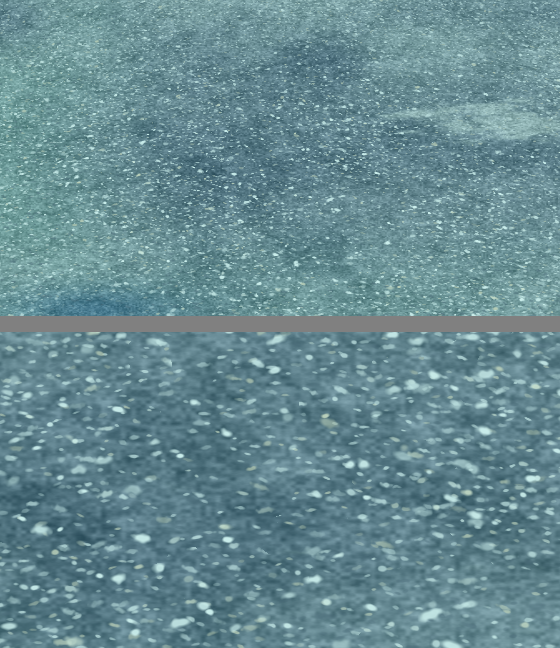
Top, the full canvas; bottom, a detail of the centre.
This texture is drawn by a Shadertoy shader. Its source:

```glsl
const vec3 SHADOW = vec3(0.295, 0.43, 0.485);
const vec3 SLATE = vec3(0.405, 0.545, 0.575);
const vec3 TEAL = vec3(0.42, 0.615, 0.595);
const vec3 HAZE = vec3(0.495, 0.645, 0.65);
const vec3 DEEP_BLUE = vec3(0.25, 0.45, 0.54);
const vec3 SHEEN = vec3(0.59, 0.73, 0.725);
const vec3 PALE_CHIP = vec3(0.80, 0.94, 0.93);
const vec3 WARM_CHIP = vec3(0.74, 0.82, 0.72);
const float RECEDE = 0.40;        // shrinking of grains toward the top
const float CHIP_CHANCE = 0.42;
const float SPECK_CHANCE = 0.62;
const float PIT_CHANCE = 0.50;
const float MOTTLE_CONTRAST = 0.16;
const float STREAK_CONTRAST = 0.20;
const float GRIT_CONTRAST = 0.14;

float hash(vec2 p) {
    vec3 q = fract(vec3(p.xyx) * 0.1031);
    q += dot(q, q.yzx + 33.33);
    return fract((q.x + q.y) * q.z);
}

float noise(vec2 p) {
    vec2 i = floor(p), f = fract(p);
    f = f * f * (3.0 - 2.0 * f);
    return mix(mix(hash(i), hash(i + vec2(1, 0)), f.x),
               mix(hash(i + vec2(0, 1)), hash(i + vec2(1, 1)), f.x), f.y);
}

float fbm(vec2 p) {
    float sum = 0.0, amp = 0.5;
    for (int i = 0; i < 4; i++) {
        sum += amp * noise(p);
        p = p * 2.03 + 17.1;
        amp *= 0.5;
    }
    return sum / 0.9375;
}

// Soft ellipse falloff, 1 at the centre
float blob(vec2 p, vec2 centre, vec2 radius) {
    vec2 d = (p - centre) / radius;
    return exp(-dot(d, d));
}

// Scattered flat grains: x is coverage, y is a random tint
vec2 grains(vec2 p, vec2 cell, vec2 size, float chance, float seed) {
    vec2 home = floor(p / cell);
    vec2 best = vec2(0.0);
    float wobble = 0.7 * (noise(p / size.y * 0.7 + seed) - 0.5);
    for (int j = -1; j <= 1; j++)
    for (int i = -1; i <= 1; i++) {
        vec2 id = home + vec2(i, j);
        vec2 key = id + seed;
        if (hash(key + 91.7) > chance) continue;
        vec2 jitter = vec2(hash(key + 11.3), hash(key + 47.9));
        vec2 d = p - (id + jitter) * cell;
        float angle = 0.7 * (hash(key + 23.1) - 0.55);
        float c = cos(angle), s = sin(angle);
        d = vec2(c * d.x + s * d.y, c * d.y - s * d.x);
        float grow = hash(key + 71.5);
        vec2 radius = size * (0.55 + 0.75 * grow * grow);
        radius.x *= 0.75 + 0.6 * hash(key + 5.7);
        float cover = smoothstep(1.45, 0.45, length(d / radius) + wobble);
        cover *= 0.4 + 0.6 * hash(key + 37.3);
        if (cover > best.x) best = vec2(cover, hash(key + 63.9));
    }
    return best;
}

// Broad colour of the ground, with hazy light and dark areas
vec3 ground(vec2 p) {
    float cloud = fbm(p * vec2(3.0, 5.0) + 4.0);
    vec3 col = mix(SHADOW, SLATE, smoothstep(0.2, 0.65, cloud));
    float left = smoothstep(0.65, 0.0, p.x + 0.3 * (cloud - 0.5));
    col = mix(col, TEAL, 0.8 * left);
    col = mix(col, HAZE, 0.75 * smoothstep(0.65, 1.05, p.y + 0.35 * (cloud - 0.5)));
    col = mix(col, TEAL, 0.5 * smoothstep(0.42, 0.0, p.y + 0.2 * (cloud - 0.5)));
    col = mix(col, HAZE, 0.6 * blob(p, vec2(0.05, 0.12), vec2(0.28, 0.13)));
    col = mix(col, HAZE, 0.5 * blob(p, vec2(1.78, 0.06), vec2(0.25, 0.16)));
    col = mix(col, SHADOW, 0.6 * blob(p, vec2(0.95, 0.54), vec2(0.65, 0.15)));
    col = mix(col, SHADOW, 0.6 * blob(p, vec2(0.66, 0.575), vec2(0.11, 0.025)));
    col = mix(col, SHADOW, 0.7 * blob(p, vec2(0.02, 0.94), vec2(0.13, 0.08)));
    col = mix(col, SHADOW, 0.5 * blob(p, vec2(1.65, 0.51), vec2(0.35, 0.06)));
    col = mix(col, DEEP_BLUE, 0.9 * blob(p, vec2(0.30, 0.02), vec2(0.27, 0.07)));
    return col;
}

// Pale patch with ragged, streaked edges
float sheenMask(vec2 p) {
    float ragged = fbm(p * vec2(14.0, 60.0));
    float body = blob(p, vec2(1.62, 0.615), vec2(0.32, 0.068));
    body = max(body, 0.8 * blob(p, vec2(1.36, 0.64), vec2(0.16, 0.02)));
    return smoothstep(0.3, 0.85, body + 1.2 * (ragged - 0.5));
}

void mainImage(out vec4 fragColor, in vec2 fragCoord) {
    vec2 p = fragCoord / iResolution.y;
    float depth = 1.0 - RECEDE * p.y;
    vec2 q = vec2((p.x - 0.89) / depth, -log(depth) / RECEDE) + 3.0;

    // Ground, mottling, horizontal streaks and fine grit
    float sheen = sheenMask(p);
    vec3 col = mix(ground(p), SHEEN, 0.8 * sheen);
    col += MOTTLE_CONTRAST * (fbm(q * vec2(11.0, 20.0) + 8.0) - 0.5);
    col += STREAK_CONTRAST * (fbm(q * vec2(45.0, 110.0)) - 0.48);
    col += GRIT_CONTRAST * (noise(p * vec2(190.0, 270.0)) - 0.5);

    // Dark pits, small specks and larger bright chips
    float drift = fbm(p * 6.0 + 20.0);
    float density = mix(0.65, 1.3, smoothstep(0.3, 0.7, drift));
    float glow = mix(1.0, 0.7, smoothstep(0.5, 1.0, p.y)) * (1.0 - 0.4 * sheen);
    glow *= 1.0 - 0.75 * blob(p, vec2(0.30, 0.02), vec2(0.24, 0.06));
    vec2 pit = grains(q, vec2(0.026, 0.015), vec2(0.008, 0.0034), PIT_CHANCE, 7.0);
    vec2 speck = grains(q, vec2(0.020, 0.013), vec2(0.0066, 0.0028), SPECK_CHANCE * density, 140.0);
    vec2 chip = grains(q, vec2(0.034, 0.023), vec2(0.0078, 0.0046), CHIP_CHANCE * density, 310.0);
    col = mix(col, SHADOW * 0.96, 0.5 * pit.x);
    col = mix(col, mix(PALE_CHIP, WARM_CHIP, smoothstep(0.6, 1.0, speck.y)), 0.72 * glow * speck.x);
    col = mix(col, mix(PALE_CHIP, WARM_CHIP, smoothstep(0.8, 1.0, chip.y)), glow * chip.x);

    fragColor = vec4(clamp(col, 0.0, 1.0), 1.0);
}
```
